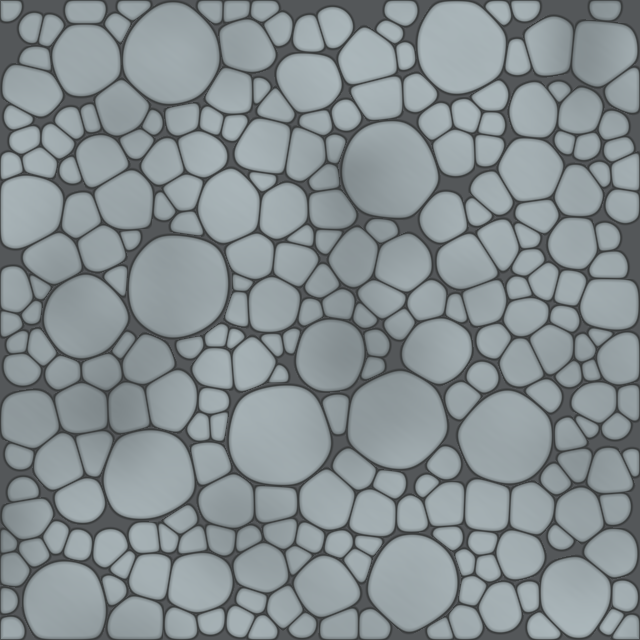
Reproduce this texture procedurally as a WebGL 1 fragment shader.

```glsl
precision highp float;
// Packed grey pebbles in dark mortar. Three sizes of jittered seeds are fitted
// into the room left by larger ones; a power diagram with smoothed corners
// gives each pebble its outline, and soft clouds shade the whole bed.
uniform vec2 u_resolution;

vec3 stones[59]; // centre, radius (negative when there was no room)

vec3 hash3(vec2 p) {
  vec3 q = fract(p.xyx * vec3(0.1031, 0.1030, 0.0973));
  q += dot(q, q.yxz + 33.33);
  return fract((q.xxy + q.yzz) * q.zyx);
}

float valueNoise(vec2 p) {
  vec2 i = floor(p), f = fract(p);
  f = f * f * (3.0 - 2.0 * f);
  vec2 e = vec2(1.0, 0.0);
  return mix(mix(hash3(i).x, hash3(i + e).x, f.x),
             mix(hash3(i + e.yx).x, hash3(i + e.xx).x, f.x), f.y);
}

float wallDistance(vec2 p) {
  vec2 d = min(p, u_resolution / u_resolution.y - p);
  return min(d.x, d.y);
}

// Seed number n of a side-by-side block of staggered cells around p.
vec3 seedNear(vec2 p, float n, float side, float size, float salt) {
  vec2 offset = vec2(mod(n, side), floor((n + 0.5) / side)) - floor(side * 0.5);
  float row = floor(p.y / size) + offset.y;
  float stagger = 0.5 * mod(row, 2.0);
  vec2 cell = vec2(floor(p.x / size - stagger) + offset.x, row);
  vec3 h = hash3(cell + salt);
  vec2 centre = cell + vec2(stagger, 0.0) + 0.5 + (h.xy - 0.5) * 0.55;
  return vec3(centre * size, h.z);
}

// Shrinks a pebble to the room left by the first count stones and the walls.
vec3 fitStone(vec2 centre, float radius, float smallest, int count) {
  float room = wallDistance(centre) * 1.2;
  for (int j = 0; j < 34; j++) {
    if (j >= count) break;
    if (stones[j].z > 0.0) room = min(room, distance(centre, stones[j].xy) - stones[j].z);
  }
  room += 0.1 * radius;
  return vec3(centre, room < smallest ? -1.0 : min(radius, room));
}

void placeStones(vec2 p) {
  for (int i = 0; i < 9; i++) {
    vec3 s = seedNear(p, float(i), 3.0, 0.2, 71.0);
    stones[i] = fitStone(s.xy, mix(0.04, 0.086, s.z), 0.02, 0);
  }
  for (int i = 0; i < 25; i++) {
    vec3 s = seedNear(p, float(i), 5.0, 0.08, 137.0);
    stones[i + 9] = fitStone(s.xy, mix(0.028, 0.043, s.z), 0.015, 9);
  }
  for (int i = 0; i < 25; i++) {
    vec3 s = seedNear(p, float(i), 5.0, 0.044, 293.0);
    stones[i + 34] = fitStone(s.xy, mix(0.013, 0.021, s.z), 0.0095, 34);
  }
}

float power(vec2 p, vec3 stone) {
  vec2 d = p - stone.xy;
  return dot(d, d) - stone.z * stone.z;
}

// Signed distance to the pebble that owns p, negative inside.
float pebbleDistance(vec2 p) {
  vec3 owner = vec3(p + 1.0, 0.01);
  float least = 1e3;
  for (int i = 0; i < 59; i++) {
    float w = power(p, stones[i]);
    if (stones[i].z > 0.0 && w < least) {
      least = w;
      owner = stones[i];
    }
  }
  // Smooth maximum of the rim, the walls and the borders with neighbours.
  float k = 0.06 * owner.z + 0.0014;
  float rim = distance(p, owner.xy) - 1.13 * owner.z - 0.01;
  float sum = exp(min(rim / k, 20.0)) + exp(-wallDistance(p) / k);
  for (int i = 0; i < 59; i++) {
    float apart = distance(owner.xy, stones[i].xy);
    if (stones[i].z > 0.0 && apart > 1e-4)
      sum += exp((least - power(p, stones[i])) / (2.0 * apart * k));
  }
  return k * log(sum) + 0.0011;
}

void main() {
  vec2 p = gl_FragCoord.xy / u_resolution.y;
  placeStones(p);
  float d = pebbleDistance(p);

  // Clouded stone with faint brushing and a thin darker rim.
  float cloud = 0.7 * valueNoise(p * 5.5 + 9.0) + 0.3 * valueNoise(p * 11.0 + 40.0);
  float brushing = valueNoise(mat2(0.8, 0.6, -0.6, 0.8) * p * vec2(40.0, 160.0)) - 0.5;
  float tone = 0.99 - 0.72 * cloud * cloud + 0.03 * brushing;
  vec3 stone = mix(vec3(0.41, 0.44, 0.45), vec3(0.67, 0.715, 0.73), tone);
  stone *= mix(0.82, 1.0, smoothstep(0.0, 0.006, -d));

  // Mortar is darkest along the outlines.
  vec3 mortar = mix(vec3(0.22, 0.23, 0.23), vec3(0.33, 0.34, 0.35), smoothstep(0.001, 0.005, d));
  float edge = 0.0005 + 0.6 / u_resolution.y;
  gl_FragColor = vec4(mix(stone, mortar, smoothstep(-edge, edge, d)), 1.0);
}
```
